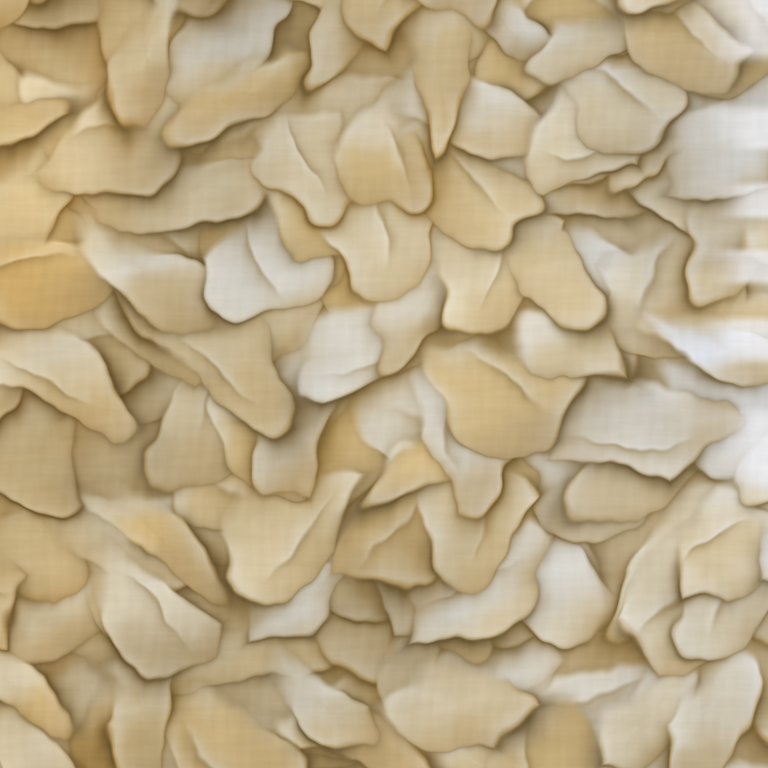
A Shadertoy shader for this texture:

```glsl
// Overlapping cream and tan flakes with curled rims and soft brown shadows.
#define FLAKE_CELLS 7.5
#define CHIP_CELLS 9.5
#define CHIP_SHARE 0.55
#define WARP 0.016
#define EDGE_SOFT 0.0022
#define SHADOW_WIDTH 0.013
#define CREAM vec3(0.80, 0.745, 0.62)
#define PALE vec3(0.83, 0.82, 0.785)
#define SAND vec3(0.80, 0.70, 0.50)
#define TAN vec3(0.68, 0.59, 0.43)
#define BROWN vec3(0.53, 0.43, 0.25)
#define UMBER vec3(0.27, 0.22, 0.13)

const vec2 LIGHT = vec2(-0.45, 0.89);
const vec3 OCHRE = vec3(0.70, 0.53, 0.24);

vec4 hash4(vec2 cell) {
    vec4 h = fract(cell.xyxy * vec4(0.1031, 0.1030, 0.0973, 0.1099));
    h += dot(h, h.wzxy + 33.33);
    return fract((h.xxyz + h.yzzw) * h.zywx);
}

// Layered sines, roughly -1 to 1
float waves(vec2 p) {
    float sum = 0.0, amp = 0.55;
    for (int i = 0; i < 4; i++) {
        sum += amp * sin(p.x + 1.3 * sin(p.y * 0.8 + float(i))) * cos(p.y * 1.1 - 0.6 * p.x);
        p = mat2(1.2, 1.4, -1.4, 1.2) * p + 2.7;
        amp *= 0.55;
    }
    return sum;
}

// Flake colour from its random tone and the position across it
vec3 flakeColor(float tone, float across, float mottle) {
    vec3 base = mix(CREAM, PALE, smoothstep(0.55, 0.85, tone));
    base = mix(base, SAND, 1.0 - smoothstep(0.10, 0.32, tone));
    vec3 shade = mix(TAN, SAND, fract(tone * 7.3));
    base = mix(base, shade, 0.75 * smoothstep(0.10, 1.0, -across + 0.5 * mottle));
    return mix(base, PALE + 0.02, 0.6 * smoothstep(0.1, 0.9, across + 0.5 * mottle));
}

// Paints one grid of flakes over the colour beneath, upper cells on top
void paintFlakes(inout vec3 col, vec2 p, float cells, float share, float seed, float mottle) {
    vec2 home = floor(p * cells);
    for (int j = -2; j <= 2; j++)
    for (int i = -2; i <= 2; i++) {
        vec2 cell = home + vec2(i, j);
        vec4 place = hash4(cell + seed);
        vec4 form = hash4(cell + seed + 57.0);
        if (form.w > share) continue;

        // Rotated, lobed ellipse with one side cut off
        vec2 offset = p - (cell + 0.1 + 0.8 * place.xy) / cells;
        float turn = 0.4 + 2.6 * (place.z - 0.5);
        vec2 axis = vec2(cos(turn), sin(turn));
        vec2 size = vec2(mix(0.75, 1.2, form.x), mix(0.36, 0.75, form.y)) / cells;
        vec2 q = vec2(dot(offset, axis), dot(offset, vec2(-axis.y, axis.x))) / size;
        q.y += 0.35 * (form.z - 0.5) * q.x * q.x;
        float angle = atan(q.y, q.x);
        float lobes = 0.12 * sin(3.0 * angle + 6.28 * form.z) + 0.06 * sin(5.0 * angle + 6.28 * place.w);
        float d = length(q) - 1.0 + lobes;
        float cutAngle = 6.28 * form.z;
        d = max(d, dot(q, vec2(cos(cutAngle), sin(cutAngle))) - 0.68);
        d *= min(size.x, size.y);

        // Patchy shadow cast on the flakes below
        float facing = dot(offset, LIGHT) / (length(offset) + 1e-4);
        float lift = 0.5 + 0.5 * sin(2.0 * angle + 6.28 * place.w);
        float strength = mix(0.35, 1.0, lift) * mix(1.0, 0.12, smoothstep(-0.5, 0.5, facing));
        float width = SHADOW_WIDTH * mix(0.5, 1.6, lift * form.x);
        float outside = max(d, 0.0);
        vec3 shadow = mix(BROWN, OCHRE, 0.7 * smoothstep(0.6, 0.9, place.z));
        col = mix(col, shadow, 0.85 * strength * exp(-outside / width));
        col = mix(col, UMBER, 0.75 * strength * exp(-outside / (0.4 * width)));

        // Body, shaded underside and bright curled rim
        float across = dot(offset, LIGHT) / (0.9 * size.y) * 0.7 + 0.25 * sin(6.28 * form.x);
        vec3 body = flakeColor(place.w, across, mottle);
        float inside = max(-d, 0.0);
        body = mix(body, TAN, 0.6 * (1.0 - lift) * exp(-inside / 0.016));
        float rim = smoothstep(0.001, 0.006, inside) * exp(-inside / 0.010);
        body = mix(body, PALE + 0.07, 0.9 * rim * lift);
        body = mix(body, shadow, 0.8 * exp(-inside / 0.003) * strength);

        // A soft fold along some flakes
        float fold = q.y - 0.3 * sin(2.0 * q.x + 6.28 * form.z);
        float folded = step(0.5, form.y) * (1.0 - smoothstep(0.1, 0.75, abs(q.x)));
        float under = smoothstep(0.06, -0.06, fold);
        body = mix(body, BROWN, 0.75 * folded * exp(-abs(fold) * 9.0) * under);
        body = mix(body, PALE + 0.05, 0.6 * folded * exp(-abs(fold) * 7.0) * (1.0 - under));

        // Crisp on the shaded side, melting away on the lit side
        float melt = mix(EDGE_SOFT, 0.024, smoothstep(0.0, 0.8, facing) * (1.0 - 0.6 * lift));
        col = mix(col, body, 1.0 - smoothstep(-melt, EDGE_SOFT, d));
    }
}

void mainImage(out vec4 fragColor, in vec2 fragCoord) {
    vec2 uv = fragCoord / iResolution.y;
    vec2 p = uv + WARP * vec2(waves(uv * 19.0), waves(uv * 17.0 + 9.0));
    float mottle = waves(uv * 14.0 + 4.0);

    vec3 col = mix(TAN, CREAM, 0.5 + 0.5 * mottle);
    paintFlakes(col, p, FLAKE_CELLS, 1.0, 11.0, mottle);
    paintFlakes(col, p + 0.37, CHIP_CELLS, CHIP_SHARE, 83.0, mottle);

    // Broad tone: dim hollows, warm left, cool bright right
    float cool = smoothstep(0.55, 1.05, uv.x + 0.08 * mottle);
    float warm = 1.0 - smoothstep(0.0, 0.3, uv.x + 0.08 * mottle);
    col *= 1.0 + 0.09 * waves(uv * 6.5 + 2.0);
    col *= mix(vec3(1.0), vec3(1.03, 1.06, 1.14), cool);
    col *= mix(vec3(1.0), vec3(1.02, 0.97, 0.86), warm);

    // White bands along the right border
    float band = smoothstep(-0.5, 0.5, sin(uv.y * 52.0 + 2.5 * sin(uv.y * 9.0)));
    float border = smoothstep(0.91, 0.98, uv.x + 0.03 * mottle) * smoothstep(0.2, 0.4, uv.y);
    col = mix(col, vec3(0.93, 0.93, 0.94), 0.8 * border * band);

    // Faint fibres
    float fibres = waves(uv * vec2(210.0, 30.0)) + waves(uv * vec2(30.0, 190.0) + 5.0);
    col += 0.014 * fibres;
    fragColor = vec4(clamp(col, 0.0, 1.0), 1.0);
}
```
